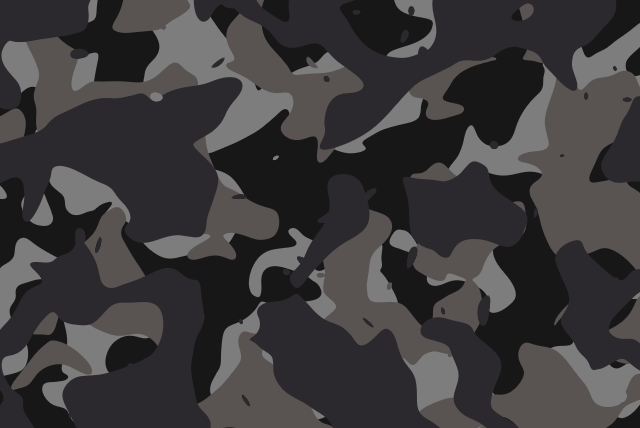
Write a Shadertoy shader that draws this pattern.

```glsl
// Dark woodland camouflage: flat, smooth-edged blobs in four muted tones.
// Each layer thresholds domain-warped gradient noise and is painted over
// the one below; small scattered oval flecks finish the surface.

const vec3 BLACK    = vec3(0.090, 0.090, 0.090);
const vec3 GREY     = vec3(0.490, 0.490, 0.490);
const vec3 TAUPE    = vec3(0.350, 0.330, 0.320);
const vec3 CHARCOAL = vec3(0.172, 0.162, 0.180);

// Noise cells per canvas height, and the level above which a layer shows
const float GREY_FREQ      = 4.9;
const float TAUPE_FREQ     = 4.4;
const float CHARCOAL_FREQ  = 3.9;
const float GREY_LEVEL     = 0.070;
const float TAUPE_LEVEL    = 0.064;
const float CHARCOAL_LEVEL = 0.080;

const float DETAIL_GAIN = 0.46;   // strength of the second octave
const float WARP_FREQ   = 5.6;
const float WARP_AMOUNT = 0.12;   // in canvas heights

const float FLECK_FREQ  = 10.0;   // fleck cells per canvas height
const float FLECK_MIN   = 0.07;   // fleck radii, in cells
const float FLECK_MAX   = 0.22;
const float TAU         = 6.28319;

vec2 hash2(vec2 p) {
    vec3 q = fract(p.xyx * vec3(0.1031, 0.1030, 0.0973));
    q += dot(q, q.yzx + 33.33);
    return fract((q.xx + q.yz) * q.zy);
}

// Slope contribution of one lattice corner
float corner(vec2 cell, vec2 offset) {
    float angle = TAU * hash2(cell).x;
    return dot(vec2(cos(angle), sin(angle)), offset);
}

float gradientNoise(vec2 p) {
    vec2 i = floor(p), f = fract(p);
    vec2 u = f * f * f * (f * (f * 6.0 - 15.0) + 10.0);
    vec2 e = vec2(0.0, 1.0);
    return mix(mix(corner(i, f), corner(i + e.yx, f - e.yx), u.x),
               mix(corner(i + e, f - e), corner(i + e.yy, f - e.yy), u.x), u.y);
}

vec2 warp(vec2 p, vec2 seed) {
    vec2 q = p * WARP_FREQ + seed;
    return p + WARP_AMOUNT * vec2(gradientNoise(q), gradientNoise(q + 47.3));
}

// Antialiased mask of one blob layer
float blobs(vec2 p, float freq, float level, vec2 seed) {
    vec2 q = warp(p, seed) * freq + seed;
    float field = gradientNoise(q)
                + DETAIL_GAIN * gradientNoise(q * 2.07 + 19.7) - level;
    float width = length(vec2(dFdx(field), dFdy(field)));
    return clamp(field / max(width, 1e-5) + 0.5, 0.0, 1.0);
}

// Antialiased mask of sparse, randomly turned ovals, at most one per cell
float flecks(vec2 p, float chance, vec2 seed) {
    vec2 q = warp(p, seed) * FLECK_FREQ + seed;
    vec2 cell = floor(q);
    vec2 place = hash2(cell + 5.0), form = hash2(cell + 71.0);
    vec2 d = fract(q) - 0.5 - 0.5 * (place - 0.5);
    float c = cos(TAU * form.x), s = sin(TAU * form.x);
    d = mat2(c, s, -s, c) * d;
    float radius = mix(FLECK_MIN, FLECK_MAX, form.y * form.y);
    float dist = length(d * vec2(0.9, 1.4)) - radius;
    float shown = step(hash2(cell + 133.0).x, chance);
    return shown * clamp(0.5 - dist * iResolution.y / FLECK_FREQ, 0.0, 1.0);
}

void mainImage(out vec4 fragColor, in vec2 fragCoord) {
    vec2 p = fragCoord / iResolution.y;

    // Ground and lower blobs, with their own flecks
    vec3 color = BLACK;
    color = mix(color, GREY, blobs(p, GREY_FREQ, GREY_LEVEL, vec2(83.4, 21.7)));
    color = mix(color, TAUPE, blobs(p, TAUPE_FREQ, TAUPE_LEVEL, vec2(12.6, 64.2)));
    color = mix(color, TAUPE, flecks(p, 0.06, vec2(205.0, 17.0)));

    // Top blobs and stray flecks
    color = mix(color, CHARCOAL,
                blobs(p, CHARCOAL_FREQ, CHARCOAL_LEVEL, vec2(37.1, 8.9)));
    color = mix(color, GREY, flecks(p, 0.04, vec2(151.0, 93.0)));
    color = mix(color, CHARCOAL, flecks(p, 0.24, vec2(59.0, 178.0)));

    fragColor = vec4(color, 1.0);
}
```
